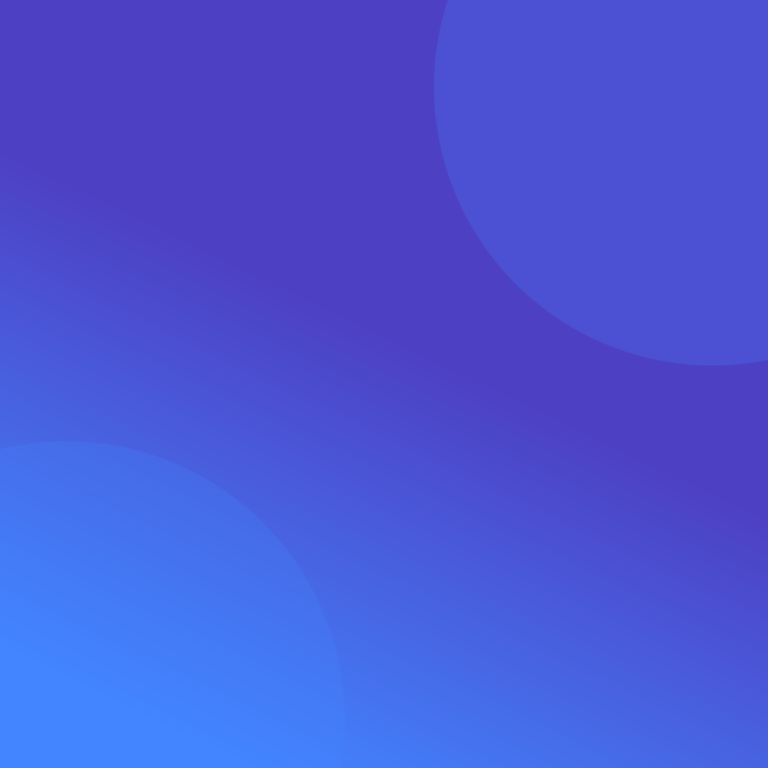
A WebGL 2 fragment shader for this background:

```glsl
#version 300 es
precision highp float;

uniform vec2 u_resolution;
out vec4 fragColor;

#define INDIGO vec3(0.303, 0.251, 0.766)
#define AZURE vec3(0.259, 0.522, 1.0)
#define FADE_SLOPE 0.48
#define FADE_START 0.195
#define FADE_END 0.846
#define DISC_RADIUS 0.363
#define DISC_OPACITY 0.24
#define UPPER_DISC vec2(0.928, 0.887)
#define LOWER_DISC vec2(0.086, 0.0625)

// Soft-edged coverage of a disc; edge is the width of one pixel
float discMask(vec2 point, vec2 center, float edge) {
    float dist = length(point - center) - DISC_RADIUS;
    return 1.0 - smoothstep(-edge, edge, dist);
}

void main() {
    vec2 uv = gl_FragCoord.xy / u_resolution;
    float edge = 1.0 / min(u_resolution.x, u_resolution.y);

    // Slanted fade from indigo to azure, towards the lower left
    float depth = 1.0 - uv.y - FADE_SLOPE * uv.x;
    float fade = clamp((depth - FADE_START) / (FADE_END - FADE_START), 0.0, 1.0);
    vec3 color = mix(INDIGO, AZURE, fade);

    // Translucent azure discs in opposite corners
    float discs = max(discMask(uv, UPPER_DISC, edge), discMask(uv, LOWER_DISC, edge));
    color = mix(color, AZURE, DISC_OPACITY * discs);

    fragColor = vec4(color, 1.0);
}
```
